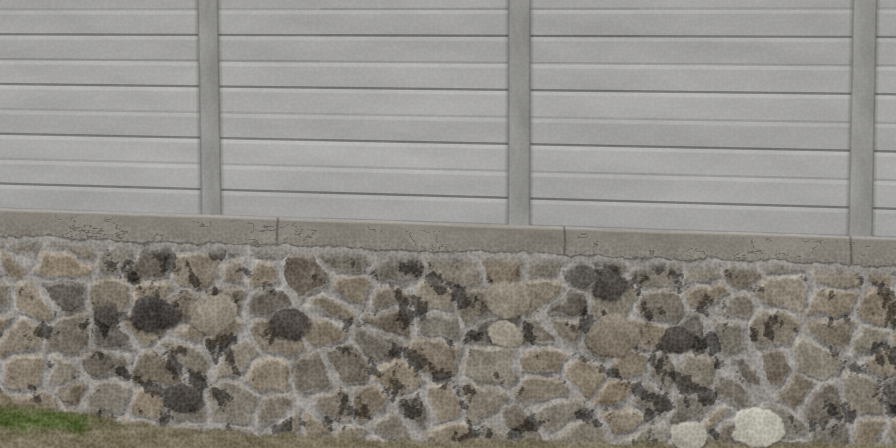
Reproduce this texture procedurally as a Shadertoy shader.

```glsl
// Concrete plank fence with posts on a ledge above a rubble stone wall and dry ground.
const vec3 PLANK = vec3(0.645, 0.643, 0.635);
const vec3 POST = vec3(0.565, 0.563, 0.55);
const vec3 LEDGE = vec3(0.515, 0.495, 0.465);
const vec3 MORTAR = vec3(0.575, 0.56, 0.54);
const vec3 DARK_STONE = vec3(0.25, 0.235, 0.225);
const vec3 WARM_STONE = vec3(0.50, 0.465, 0.41);
const vec3 PALE_STONE = vec3(0.70, 0.69, 0.64);
const vec3 SOIL = vec3(0.46, 0.43, 0.35);
const vec3 MOSS = vec3(0.30, 0.35, 0.19);
const float LEDGE_HEIGHT = 0.061;
const float STONE_SCALE = 11.5;
const float RELIEF = 0.011;

// Larger single stones: centre, radius, tone (0 dark, 0.5 warm, 1 pale)
const vec4 BIG_STONES[12] = vec4[12](
    vec4(0.345, 0.297, 0.055, 0.02), vec4(0.235, 0.297, 0.037, 0.12),
    vec4(0.477, 0.300, 0.057, 0.60), vec4(0.650, 0.280, 0.043, 0.12),
    vec4(1.138, 0.328, 0.055, 0.58), vec4(1.128, 0.253, 0.037, 0.68),
    vec4(1.367, 0.250, 0.060, 0.46), vec4(1.516, 0.245, 0.043, 0.12),
    vec4(1.360, 0.360, 0.040, 0.06), vec4(0.410, 0.110, 0.043, 0.06),
    vec4(1.540, 0.028, 0.045, 0.90), vec4(1.693, 0.045, 0.060, 1.00));

vec2 hash2(vec2 p) {
    vec3 q = fract(p.xyx * vec3(0.1031, 0.1030, 0.0973));
    q += dot(q, q.yzx + 33.33);
    return fract((q.xx + q.yz) * q.zy);
}

float layeredSines(vec2 p) {
    float sum = 0.0, amp = 0.5;
    for (int i = 0; i < 5; i++) {
        sum += amp * sin(p.x + 1.7 * sin(p.y)) * cos(p.y + 0.6 * p.x);
        p = mat2(1.5, 1.2, -1.2, 1.5) * p + 2.3;
        amp *= 0.62;
    }
    return sum;
}

// Cellular noise: nearest distance, border gap, two random values of the cell
vec4 cellular(vec2 p) {
    vec2 cell = floor(p), id = cell;
    float near = 9.0, second = 9.0;
    for (int j = -1; j <= 1; j++)
    for (int i = -1; i <= 1; i++) {
        vec2 c = cell + vec2(i, j);
        float d = length(c + 0.1 + 0.8 * hash2(c) - p);
        if (d < near) { second = near; near = d; id = c; }
        else second = min(second, d);
    }
    return vec4(near, second - near, hash2(id + 71.0));
}

float grain(vec2 p) { return cellular(p * 110.0).x - 0.45; }

float ledgeTop(float x) { return 0.535 - 0.0325 * x; }

vec3 stoneTone(float t) {
    return t < 0.5 ? mix(DARK_STONE, WARM_STONE, 2.0 * t)
                   : mix(WARM_STONE, PALE_STONE, 2.0 * t - 1.0);
}

vec3 fence(vec2 p, float px) {
    // Planks with a dark groove and a lit upper lip
    float spacing = 0.0555 + 0.0042 * p.x;
    float t = (p.y - ledgeTop(p.x)) / spacing;
    float row = floor(t + 0.5);
    float gap = (t - row) * spacing;
    float depth = mix(0.12, 0.30, mod(row, 2.0)) + 0.08 * hash2(vec2(row, floor(p.x * 1.4))).x;
    vec3 col = PLANK + 0.035 * (hash2(vec2(floor(t), 5.0)).x - 0.5);
    col += 0.03 * layeredSines(p * vec2(7.0, 28.0));
    col += 0.05 * smoothstep(0.009, 0.004, abs(gap + 0.005));
    col *= 1.0 - depth * smoothstep(0.002 + px, 0.001, abs(gap));

    // Slightly leaning posts
    for (int i = 0; i < 3; i++) {
        float n = float(i);
        float x = p.x - 0.468 - 0.653 * n - 0.038 * n * n - (p.y - 0.75) * (0.018 * n - 0.016);
        float halfWidth = 0.023 + 0.002 * n;
        float d = abs(x) - halfWidth;
        col *= 1.0 - 0.16 * smoothstep(0.010, 0.0, abs(d));
        vec3 post = POST + 0.04 * layeredSines(p * vec2(35.0, 18.0)) - 0.9 * x;
        post *= 1.0 - 0.2 * smoothstep(0.006, 0.0, -d);
        col = mix(col, post, smoothstep(px, -px, d));
    }
    return col;
}

vec3 ledge(vec2 p, float below, float px) {
    float stain = layeredSines(p * vec2(11.0, 24.0));
    vec3 col = LEDGE + 0.06 * stain;
    col += 0.13 * smoothstep(0.010, 0.003, below + 0.003 * stain);
    col *= 1.0 - 0.25 * smoothstep(0.035, 0.0, abs(stain - 0.25)) * smoothstep(0.005, 0.02, below);
    float joint = abs(mod(p.x - 0.30 + 0.004 * stain, 0.64) - 0.32);
    return col * (1.0 - 0.25 * smoothstep(0.003 + px, 0.0, joint));
}

float stoneHeight(vec2 p) { return smoothstep(0.04, 0.27, cellular(p * STONE_SCALE).y); }

vec3 rubble(vec2 p) {
    vec2 q = p * vec2(0.92, 1.18) + 0.012 * vec2(layeredSines(p * 32.0), layeredSines(p.yx * 37.0 + 4.0));
    vec4 cell = cellular(q * STONE_SCALE);
    float rough = layeredSines(p * 55.0);
    float mask = smoothstep(0.10, 0.22, cell.y + 0.09 * layeredSines(p * 17.0));
    vec3 stone = stoneTone(0.12 + 0.43 * sqrt(cell.z)) + 0.025 * (cell.w - 0.5) * vec3(1.0, 0.1, -0.9);
    vec3 col = mix(MORTAR, stone, mask * 0.92) + 0.075 * rough;
    float slope = stoneHeight(q) - stoneHeight(q + RELIEF * vec2(-0.4, 1.0));
    col += 0.14 * slope;
    return col * (1.0 - 0.42 * smoothstep(0.22, 0.5, layeredSines(p * 29.0 + 8.0)));
}

void mainImage(out vec4 fragColor, in vec2 fragCoord) {
    vec2 p = fragCoord / iResolution.y;
    float px = 1.0 / iResolution.y;
    float below = ledgeTop(p.x) - p.y;
    float wobble = layeredSines(p * 30.0);

    vec3 col = mix(fence(p, px), ledge(p, below, px), smoothstep(-px, px, below + 0.002 * wobble));

    // Rubble under a ragged mortar edge
    float under = below - LEDGE_HEIGHT + 0.009 * wobble;
    vec3 wall = mix(MORTAR + 0.06 * wobble, rubble(p), smoothstep(0.004, 0.035, under));
    wall *= 1.0 - 0.35 * smoothstep(0.007, 0.0, abs(under));
    col = mix(col, wall, smoothstep(-px, px, under));

    // Sloping ground with a mossy patch
    float ground = 0.012 + 0.11 * exp(-3.0 * p.x) + 0.015 * wobble - p.y;
    float moss = smoothstep(1.1, 0.3, length((p - vec2(0.10, 0.06)) / vec2(0.17, 0.035)) + 0.5 * wobble);
    vec3 soil = mix(SOIL, MOSS, moss) + 0.09 * layeredSines(p * vec2(50.0, 95.0));
    col = mix(col, soil, smoothstep(-0.006, 0.006, ground));

    // Large stones, lit from above
    for (int i = 0; i < 12; i++) {
        vec4 s = BIG_STONES[i];
        vec2 r = p - s.xy;
        float d = length(r * vec2(0.9, 1.15)) - 0.85 * s.z + 0.013 * layeredSines(p * 24.0 + s.x * 40.0);
        vec3 stone = stoneTone(s.w) + 0.07 * layeredSines(p * 48.0) + 1.3 * r.y;
        col *= 1.0 - 0.25 * smoothstep(0.010, 0.0, abs(d)) * smoothstep(0.02, -0.02, r.y);
        col = mix(col, stone, smoothstep(0.004, -0.004, d));
    }

    col += grain(p) * mix(0.035, 0.13, smoothstep(0.0, 0.08, below));
    fragColor = vec4(clamp(col, 0.0, 1.0), 1.0);
}
```
